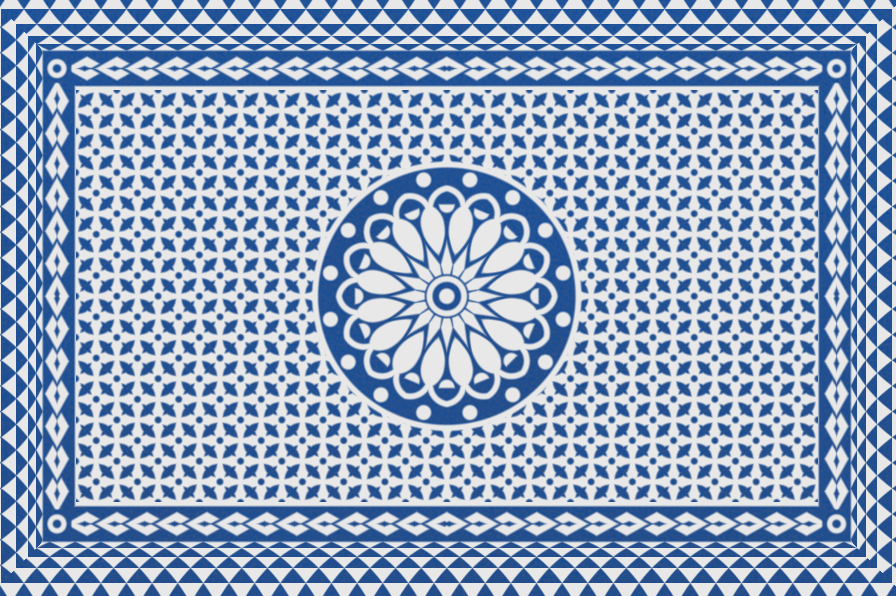
Give the GLSL for this pattern, as a Shadertoy shader.

```glsl
// Blue and white printed tile: rosette on a leaf lattice, inside chain and triangle borders.
#define PAPER vec3(0.91, 0.91, 0.91)
#define BLUE vec3(0.12, 0.33, 0.61)
#define DEEP_BLUE vec3(0.15, 0.29, 0.51)
#define CENTRE vec2(-0.002, 0.003)
#define FIELD_HALF vec2(0.624, 0.3525)
#define CHAIN_HALF vec2(0.654, 0.382)
#define BAND_HALF vec2(0.678, 0.412)
#define LATTICE_STEP 0.0346
#define ROSETTE_RADIUS 0.216
#define PETALS 16.0
#define SOFTNESS 0.0052
#define GRAIN 0.07

const float TAU = 6.2831853;

// Soft coverage of the inside of a distance field, like ink spread on paper.
float fill(float d) {
    float halfEdge = 0.5 * max(SOFTNESS, 1.5 / iResolution.y);
    return 1.0 - smoothstep(-halfEdge, halfEdge, d);
}

vec2 hashGradient(vec2 cell) {
    vec2 h = vec2(dot(cell, vec2(127.1, 311.7)), dot(cell, vec2(269.5, 183.3)));
    return fract(sin(h) * 43758.5) * 2.0 - 1.0;
}

float gradientNoise(vec2 p) {
    vec2 i = floor(p), f = fract(p), u = f * f * (3.0 - 2.0 * f);
    vec2 e = vec2(1.0, 0.0);
    float low = mix(dot(hashGradient(i), f), dot(hashGradient(i + e), f - e), u.x);
    float high = mix(dot(hashGradient(i + e.yx), f - e.yx), dot(hashGradient(i + 1.0), f - 1.0), u.x);
    return mix(low, high, u.y);
}

// Pointed leaf along x, made of two circular arcs.
float leaf(vec2 p, float halfLength, float halfWidth) {
    float r = (halfLength * halfLength + halfWidth * halfWidth) / (2.0 * halfWidth);
    return length(vec2(p.x, abs(p.y) + r - halfWidth)) - r;
}

float rhombus(vec2 p, vec2 halfSize) {
    return (dot(abs(p), halfSize.yx) - halfSize.x * halfSize.y) / length(halfSize);
}

// Fold the plane into one petal sector lying along +x.
vec2 foldSector(vec2 p, float turn) {
    float sector = TAU / PETALS;
    float a = mod(atan(p.y, p.x) + (turn + 0.5) * sector, sector) - 0.5 * sector;
    return length(p) * vec2(cos(a), sin(a));
}

// Ink of the lattice: crosses of barbed leaves, with dots in the gaps.
float latticeInk(vec2 p) {
    vec2 q = p / LATTICE_STEP, cell = floor(q), f = q - cell - 0.5;
    float flip = mod(cell.x + cell.y, 2.0) < 0.5 ? -1.0 : 1.0;
    vec2 along = vec2(f.x + flip * f.y, f.y - flip * f.x) * 0.7071;
    float d = min(leaf(along, 0.50, 0.20), leaf(along.yx, 0.36, 0.13));
    vec2 vertex = floor(q + 0.5);
    if (mod(vertex.x + vertex.y, 2.0) < 0.5) d = min(d, length(q - vertex) - 0.16);
    vec2 outside = abs(cell + 0.5) - vec2(18.0, 10.0);
    return max(outside.x, outside.y) < 0.0 ? fill(d * LATTICE_STEP) : 0.0;
}

// Ink of the rosette, from the rim to the eye.
float rosetteInk(vec2 p) {
    float r = length(p);
    vec2 s = foldSector(p, 0.0), h = foldSector(p, 0.5);
    float white = fill(length(h - vec2(0.199, 0.0)) - 0.0125);
    // Pointed arches, each over a blue cap and a white lunette.
    float arch = leaf(s - vec2(0.148, 0.0), 0.038, 0.033);
    white = max(white, fill(max(abs(arch + 0.005) - 0.005, 0.142 - s.x)));
    white = max(white, fill(max(length(s - vec2(0.153, 0.0)) - 0.013, s.x - 0.154)));
    // Broad petals, widest near the tip, then narrow rays between them.
    vec2 petal = h - vec2(0.123, 0.0);
    petal.x *= petal.x < 0.0 ? 0.65 : 1.0;
    white = max(white, fill(leaf(petal, 0.034, 0.0195)));
    vec2 rayAt = s - vec2(0.053, 0.0);
    float ray = rhombus(rayAt, vec2(0.038, 0.0100));
    white *= 1.0 - fill(ray - 0.005);
    white = max(white, fill(ray));
    // Eye: white disc holding a blue ring.
    white *= 1.0 - fill(r - 0.037);
    white = max(white, fill(r - 0.034));
    return 1.0 - white + fill(abs(r - 0.0185) - 0.0055);
}

// White overlapping links, mirrored about the middle of each side.
float chainLinks(vec2 p, float halfLength) {
    float pitch = halfLength / floor(halfLength / 0.051 + 0.5);
    float x = abs(p.x), nearest = floor(x / pitch + 0.5), white = 0.0;
    for (int i = 1; i >= -1; i--) {
        float n = nearest + float(i);
        if (n < 0.0) continue;
        vec2 q = vec2(x - n * pitch, p.y);
        float link = rhombus(q, vec2(0.036, 0.0200));
        white *= 1.0 - fill(link - 0.0040);
        white = max(white, fill(link));
        white *= 1.0 - fill(rhombus(q - vec2(0.004, 0.0), vec2(0.011, 0.0045)));
    }
    return white * fill(x - halfLength + 0.024);
}

// Ink of triangle rows that grow toward the canvas edge.
float triangleInk(float d, float along) {
    float growth = log(1.33), width = 0.043;
    float n = log(1.0 + d / 0.0326) / growth;
    float f = fract(n);
    float wave = abs(fract(along / width + 0.5 * mod(floor(n), 2.0)) - 0.5) * 2.0;
    vec2 slope = vec2(2.0 / width, 1.0 / ((0.0326 + d) * growth));
    return fill(1.5 * (wave - f) / length(slope));
}

void mainImage(out vec4 fragColor, in vec2 fragCoord) {
    vec2 p = (fragCoord - 0.5 * iResolution.xy) / iResolution.y - CENTRE;
    vec2 q = abs(p), beyond = q - BAND_HALF, inner = q - FIELD_HALF;
    float outer = max(beyond.x, beyond.y), r = length(p);

    // Field and rosette.
    float ink = latticeInk(p) * (1.0 - fill(r - ROSETTE_RADIUS - 0.010));
    ink = mix(ink, rosetteInk(p), fill(r - ROSETTE_RADIUS));

    // Blue band with chain and corner rings.
    float links = max(chainLinks(vec2(p.x, q.y - CHAIN_HALF.y), CHAIN_HALF.x),
                      chainLinks(vec2(p.y, q.x - CHAIN_HALF.x), CHAIN_HALF.y));
    links = max(links, fill(abs(length(q - CHAIN_HALF) - 0.0115) - 0.0045));
    ink = mix(ink, 1.0 - links, 1.0 - fill(max(inner.x, inner.y)));

    // Mitred triangle border.
    float along = beyond.x > beyond.y ? p.y : p.x;
    ink = mix(ink, triangleInk(max(outer, 0.0), along), 1.0 - fill(outer));

    // Printed colour with slight wear, deeper toward the bottom.
    float wear = gradientNoise(p * 190.0), cloud = gradientNoise(p * 5.0);
    float depth = 0.4 + 0.3 * cloud + 1.4 * wear - 0.5 * p.y;
    vec3 blue = mix(BLUE, DEEP_BLUE, clamp(depth, 0.0, 1.0));
    vec3 color = mix(PAPER, blue, clamp(ink, 0.0, 1.0)) + GRAIN * wear * ink;
    fragColor = vec4(color, 1.0);
}
```
